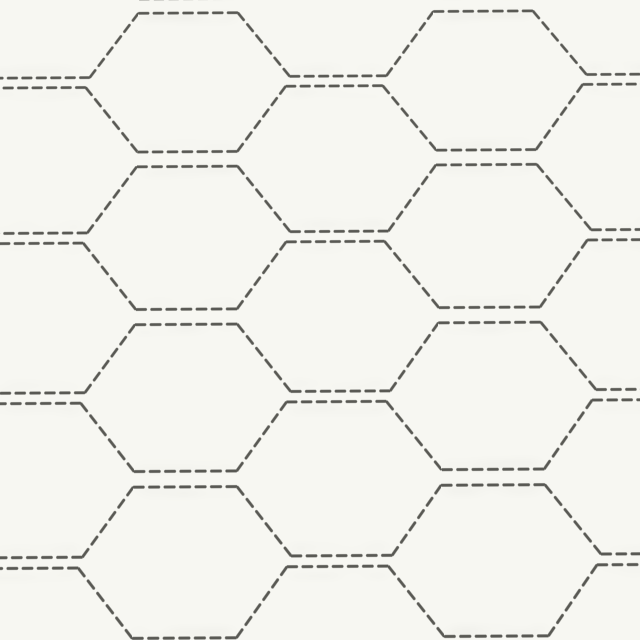
A three.js fragment shader for this pattern:

```glsl
varying vec2 vUv;

// Lattice, y measured downward from the top edge
const vec2 PERIOD = vec2(0.4604, 0.2359);
const vec2 LATTICE_ORIGIN = vec2(-0.1073, 0.0091);
const float VANISH_X = 0.401;
const float PERSPECTIVE = 0.0591;
const float TILT = 0.0062;

// Corner positions along x of the two trapezoid waves
const vec4 UPPER_CORNERS = vec4(-0.0773, 0.0779, 0.1586, 0.3087);
const vec4 LOWER_CORNERS = vec4(-0.0763, 0.0775, 0.1523, 0.3027);
const float WIDE_SEAM = 0.0112;    // half gaps between paired lines
const float NARROW_SEAM = 0.0076;

// Stitches
const float FLAT_STITCHES = 7.0;
const float SLOPE_STITCHES = 6.0;
const float STITCH_GAP = 0.0068;
const float STITCH_RADIUS = 0.0021;
const float EDGE_SOFTNESS = 0.0013;

// Faint shading beside the seams
const float SMUDGE_STRENGTH = 0.022;
const float SMUDGE_OFFSET = 0.018;
const float SMUDGE_SPREAD = 0.010;

const vec3 PAPER = vec3(0.970, 0.970, 0.950);
const vec3 INK = vec3(0.350, 0.350, 0.330);

float hash(vec2 p) {
  vec3 q = fract(vec3(p.xyx) * 0.1031);
  q += dot(q, q.yzx + 33.33);
  return fract((q.x + q.y) * q.z);
}

float valueNoise(vec2 p) {
  vec2 i = floor(p);
  vec2 f = smoothstep(0.0, 1.0, fract(p));
  float low = mix(hash(i), hash(i + vec2(1.0, 0.0)), f.x);
  float high = mix(hash(i + vec2(0.0, 1.0)), hash(i + 1.0), f.x);
  return mix(low, high, f.y);
}

// Distance to a segment split into evenly spaced round-ended stitches
float stitchedSegment(vec2 p, vec2 a, vec2 b, float count) {
  float len = distance(a, b);
  vec2 dir = (b - a) / len;
  vec2 rel = p - a;
  float along = dot(rel, dir);
  float across = dot(rel, vec2(-dir.y, dir.x));
  float pitch = (len + STITCH_GAP) / count;
  float index = clamp(floor((along + 0.5 * STITCH_GAP) / pitch), 0.0, count - 1.0);
  float local = along - index * pitch;
  float inset = 0.6 * STITCH_RADIUS;
  float nearest = clamp(local, inset, pitch - STITCH_GAP - inset);
  return length(vec2(local - nearest, across)) - STITCH_RADIUS;
}

// One repeating trapezoid wave: flat, slope, flat, slope
float stitchedWave(vec2 p, vec4 corners, float outerY, float innerY) {
  p.x = corners.x + mod(p.x - corners.x, PERIOD.x);
  vec2 a = vec2(corners.x, outerY);
  vec2 b = vec2(corners.y, outerY);
  vec2 c = vec2(corners.z, innerY);
  vec2 d = vec2(corners.w, innerY);
  vec2 e = a + vec2(PERIOD.x, 0.0);
  float flats = min(stitchedSegment(p, a, b, FLAT_STITCHES),
                    stitchedSegment(p, c, d, FLAT_STITCHES));
  float slopes = min(stitchedSegment(p, b, c, SLOPE_STITCHES),
                     stitchedSegment(p, d, e, SLOPE_STITCHES));
  return min(flats, slopes);
}

// Soft bands on both sides of a seam, limited to its width
float seamSmudge(float dx, float dy) {
  float band = (abs(dy) - SMUDGE_OFFSET) / SMUDGE_SPREAD;
  return exp(-band * band) * (1.0 - smoothstep(0.055, 0.09, abs(dx)));
}

void main() {
  // Undo the slight tilt and perspective
  vec2 page = vec2(vUv.x, 1.0 - vUv.y);
  page.y += TILT * (page.x - 0.293);
  float depth = 1.0 + PERSPECTIVE * page.y;
  vec2 flatPos = vec2(page.x - VANISH_X, page.y) / depth - LATTICE_ORIGIN;
  vec2 cell = vec2(flatPos.x, mod(flatPos.y, PERIOD.y));

  // Two mirrored waves enclose the hexagons
  float middle = 0.5 * PERIOD.y;
  float upper = stitchedWave(cell, UPPER_CORNERS, WIDE_SEAM, middle - NARROW_SEAM);
  float lower = stitchedWave(cell, LOWER_CORNERS, PERIOD.y - WIDE_SEAM, middle + NARROW_SEAM);
  float stitches = min(upper, lower) * depth;

  // Shading around wide and narrow seams
  float dx = mod(flatPos.x + 0.5 * PERIOD.x, PERIOD.x) - 0.5 * PERIOD.x;
  float dy = mod(flatPos.y + middle, PERIOD.y) - middle;
  float smudge = seamSmudge(dx, dy)
               + 0.7 * seamSmudge(0.5 * PERIOD.x - abs(dx), middle - abs(dy));
  smudge *= valueNoise(flatPos * vec2(24.0, 60.0));

  vec3 color = PAPER - SMUDGE_STRENGTH * smudge;
  float ink = 1.0 - smoothstep(-EDGE_SOFTNESS, EDGE_SOFTNESS, stitches);
  gl_FragColor = vec4(mix(color, INK, ink), 1.0);
}
```
